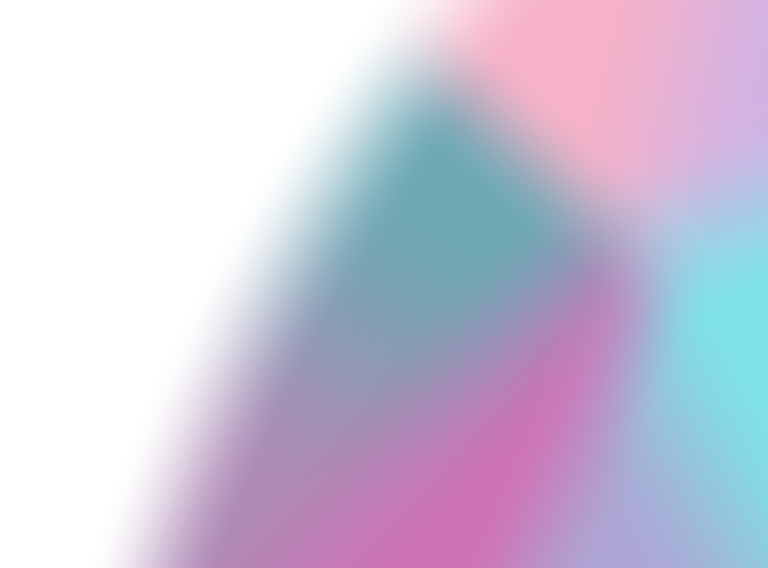
This background is drawn by a Shadertoy shader. Its source:

```glsl
// Soft blurred gradient: white fading into teal, magenta, pink and cyan.

const vec3 WHITE      = vec3(1.0);
const vec3 PINK       = vec3(0.965, 0.70, 0.785);
const vec3 LILAC      = vec3(0.82, 0.70, 0.89);
const vec3 PERIWINKLE = vec3(0.68, 0.65, 0.83);
const vec3 CYAN       = vec3(0.49, 0.89, 0.91);
const vec3 TEAL       = vec3(0.43, 0.66, 0.71);
const vec3 MAUVE      = vec3(0.68, 0.54, 0.71);
const vec3 MAGENTA    = vec3(0.81, 0.45, 0.71);

const float ASPECT = 1.354;

// Smooth step from 0 at point a to 1 at point b, constant across that axis.
float ramp(vec2 p, vec2 a, vec2 b) {
    vec2 axis = b - a;
    return smoothstep(0.0, 1.0, dot(p - a, axis) / dot(axis, axis));
}

// Pink upper corner turning lilac, with cyan light below it.
vec3 backdrop(vec2 p) {
    vec3 blush = mix(PINK, LILAC, ramp(p, vec2(1.02, 0.89), vec2(1.37, 0.80)));
    vec3 sky = mix(PERIWINKLE, CYAN, ramp(p, vec2(1.04, 0.10), vec2(1.39, 0.295)));
    return mix(blush, sky, ramp(p, vec2(1.23, 0.77), vec2(1.34, 0.455)));
}

// Teal crest sinking into mauve, crossed by a magenta streak.
vec3 foldColor(vec2 p) {
    vec3 shade = mix(TEAL, MAUVE, ramp(p, vec2(0.79, 0.65), vec2(0.51, 0.085)));
    return mix(shade, MAGENTA, ramp(p, vec2(0.72, 0.437), vec2(0.95, 0.208)));
}

// The fold is bounded by two soft slanted edges.
float foldMask(vec2 p) {
    float upperEdge = ramp(p, vec2(1.042, 0.773), vec2(0.894, 0.611));
    float rightEdge = ramp(p, vec2(1.165, 0.23), vec2(0.94, 0.327));
    return upperEdge * rightEdge;
}

// Coverage right of the gently bowed white margin.
float colorMask(vec2 p) {
    float bow = 0.22 * p.y * (1.0 - p.y);
    float edge = mix(0.273, 0.819, p.y) - bow;
    float halfWidth = mix(0.125, 0.16, p.y);
    return smoothstep(-halfWidth, halfWidth, p.x - edge);
}

void mainImage(out vec4 fragColor, in vec2 fragCoord) {
    vec2 p = fragCoord / iResolution.xy * vec2(ASPECT, 1.0);
    vec3 color = mix(backdrop(p), foldColor(p), foldMask(p));
    fragColor = vec4(mix(WHITE, color, colorMask(p)), 1.0);
}
```
